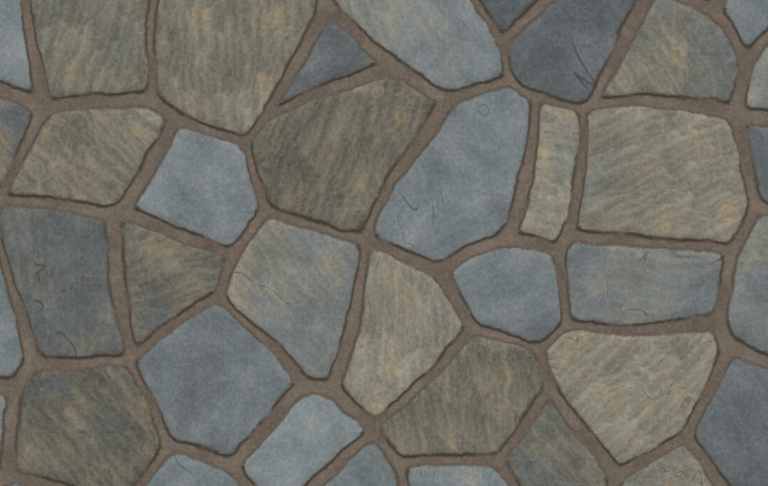
This texture is drawn by a Shadertoy shader. Its source:

```glsl
// Irregular slate paving: blue-grey and tan stones set in recessed brown mortar.

const float STONES_PER_HEIGHT = 3.9;
const float JITTER = 0.86;         // scatter of stone centres
const float SIZE_SPREAD = 0.34;    // difference between large and small stones
const float JOINT = 0.054;         // half width of the mortar
const float CORNER = 0.07;         // rounding of stone corners
const float GRAIN = 0.10;
const float MOTTLE = 0.085;
const vec3 BLUE_SLATE = vec3(0.425, 0.452, 0.460);
const vec3 TAN_SLATE = vec3(0.470, 0.455, 0.405);
const vec3 RUST = vec3(0.50, 0.43, 0.33);
const vec3 MORTAR = vec3(0.430, 0.388, 0.345);
const vec3 SHADOW = vec3(0.20, 0.18, 0.155);

vec2 hash2(vec2 p) {
    vec3 q = fract(p.xyx * vec3(0.1031, 0.1030, 0.0973));
    q += dot(q, q.yzx + 33.33);
    return fract((q.xx + q.yz) * q.zy);
}

mat2 turn(float a) {
    return mat2(cos(a), sin(a), -sin(a), cos(a));
}

// Layered sines, each layer bent by the one before; about -0.9 to 0.9.
float layeredSines(vec2 p) {
    float sum = 0.0, amp = 0.45;
    for (int i = 0; i < 6; i++) {
        p = turn(0.9) * p * 1.75 + 0.8 * sin(p.yx + float(i));
        sum += amp * sin(p.x) * cos(p.y);
        amp *= 0.68;
    }
    return sum;
}

// Cellular noise: distance to the nearest scattered point.
float cellular(vec2 p) {
    vec2 base = floor(p);
    float nearest = 2.0;
    for (int y = -1; y <= 1; y++)
    for (int x = -1; x <= 1; x++) {
        vec2 c = base + vec2(x, y);
        vec2 d = c + hash2(c + 71.0) - p;
        nearest = min(nearest, dot(d, d));
    }
    return sqrt(nearest);
}

vec2 stoneCentre(vec2 id) {
    return id + 0.5 + JITTER * (hash2(id) - 0.5);
}

// Squared distance less a size bonus: straight joints, unequal stones.
float stoneCost(vec2 p, vec2 id) {
    vec2 d = p - stoneCentre(id);
    return dot(d, d) - SIZE_SPREAD * hash2(id + 19.0).x;
}

// Returns distance to the joint centre and the facing of that edge.
vec3 stoneEdge(vec2 p, out vec2 id) {
    vec2 base = floor(p);
    float best = 1e3;
    for (int y = -2; y <= 2; y++)
    for (int x = -2; x <= 2; x++) {
        vec2 c = base + vec2(x, y);
        float cost = stoneCost(p, c);
        if (cost < best) { best = cost; id = c; }
    }
    float edge = 2.0, closest = 1e3;
    vec2 facing = vec2(0.0);
    for (int y = -2; y <= 2; y++)
    for (int x = -2; x <= 2; x++) {
        vec2 c = base + vec2(x, y);
        if (c == id) continue;
        vec2 across = stoneCentre(c) - stoneCentre(id);
        float d = (stoneCost(p, c) - best) / (2.0 * length(across));
        if (d < closest) { closest = d; facing = normalize(across); }
        float blend = max(CORNER - abs(edge - d), 0.0) / CORNER;
        edge = min(edge, d) - blend * blend * CORNER * 0.25;
    }
    return vec3(edge, facing);
}

vec3 stoneColour(vec2 p, vec2 id, float grain) {
    vec2 kind = hash2(id + 37.0), look = hash2(id + 53.0);
    vec2 local = turn(kind.x * 6.28) * (p + 7.0 * look);
    float broad = layeredSines(local * 1.5);
    float fine = layeredSines(local * 5.0 + 4.0);
    float warmth = smoothstep(0.5, 0.85, kind.y + 0.22 * broad);
    vec3 colour = mix(BLUE_SLATE, TAN_SLATE, warmth);
    colour = mix(colour, RUST, 0.35 * smoothstep(0.15, 0.7, fine) * (0.2 + warmth));

    // Bedding streaks and thin split ledges
    float streak = cellular(local * vec2(4.0, 19.0) + fine) - 0.45;
    float level = layeredSines(local * 0.9 + 11.0) + 0.8 * local.y;
    float ledge = abs(fract(level * 0.8) - 0.5);
    float split = (1.0 - smoothstep(0.0, 0.03, ledge)) * step(0.5, look.y);
    split *= smoothstep(-0.1, 0.4, fine + broad);

    float tone = 1.0 + 0.28 * (look.x - 0.5) + MOTTLE * (broad + 1.3 * fine);
    tone += streak * mix(0.04, 0.24, warmth) + grain - 0.22 * split;
    return colour * tone;
}

void mainImage(out vec4 fragColor, in vec2 fragCoord) {
    vec2 p = fragCoord / iResolution.y * STONES_PER_HEIGHT + vec2(3.0, 8.0);
    float pixel = STONES_PER_HEIGHT / iResolution.y;
    float rough = layeredSines(p * 4.0);
    float grain = GRAIN * (cellular(p * 22.0) + cellular(p * 41.0) - 0.95);

    // Bent outlines with small chips
    vec2 bent = p + 0.045 * sin(p.yx * 2.7 + 1.5 * sin(p * 1.9));
    bent += 0.022 * vec2(rough, layeredSines(p * 4.0 + 9.0));
    vec2 id;
    vec3 edge = stoneEdge(bent, id);
    float inside = edge.x - JOINT * (1.0 + 0.25 * sin(p.x * 2.3 + 2.0 * sin(p.y * 1.7)));

    // Rims catch light from above; the joint is shaded beneath the stones
    vec3 stone = stoneColour(p, id, grain);
    stone *= 1.0 + 0.10 * edge.z * exp(-max(inside, 0.0) * 35.0);
    vec3 joint = MORTAR * (1.0 + 0.13 * rough + 1.1 * grain);
    float below = 0.5 - 0.5 * edge.z;
    float line = exp(-pow((inside + 0.008) / 0.014, 2.0));
    line *= mix(0.25, 0.75, below) * smoothstep(-0.5, 0.35, rough + 0.3 * below);

    float soft = pixel + 0.004;
    vec3 colour = mix(joint, stone, smoothstep(-soft, soft, inside));
    colour = mix(colour, SHADOW, line);
    fragColor = vec4(clamp(colour, 0.0, 1.0), 1.0);
}
```
